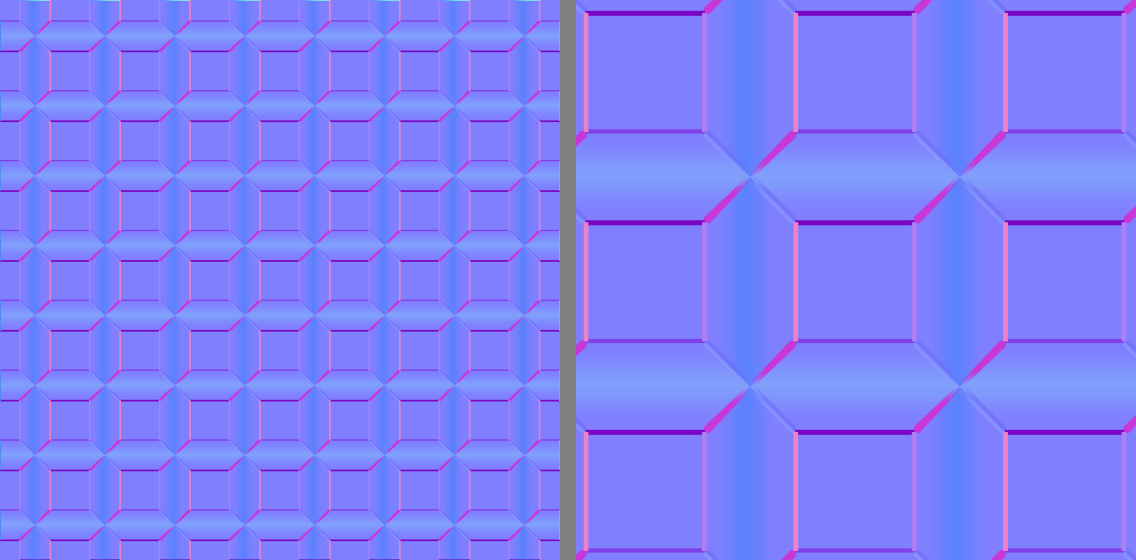
Left, the full canvas; right, a detail of the centre.
This texture map is drawn by a WebGL 1 fragment shader. Its source:

```glsl
precision highp float;

uniform vec2 u_resolution;

// Antialiased band around distance d = 0
float stroke(float d, float halfWidth, float px) {
  return 1.0 - smoothstep(halfWidth - 0.5 * px, halfWidth + 0.5 * px, abs(d));
}

// Soft sloping groove along both axes, mitred at the crossing
vec3 grooveColor(vec2 c, float px) {
  vec3 flatNormal = vec3(0.502, 0.502, 1.0);
  vec3 across = mix(vec3(0.5, 0.63, 0.985), flatNormal,
                    smoothstep(-0.02, 0.18, abs(c.y - 0.008)));
  vec3 upright = mix(vec3(0.355, 0.505, 0.99), flatNormal,
                     smoothstep(-0.02, 0.155, abs(c.x + 0.02)));
  return mix(upright, across, smoothstep(-px, px, abs(c.x) - abs(c.y)));
}

// Diagonal creases running from the crossing to the panel corners
vec3 addMitres(vec3 color, vec2 c, float halfGroove, float px) {
  float reach = max(abs(c.x), abs(c.y));
  float inside = 1.0 - smoothstep(halfGroove, halfGroove + px, reach);
  float fade = inside * smoothstep(0.0, 0.09, reach);
  float rising = step(0.0, c.x * c.y);

  float riseDist = (c.x - c.y) * 0.7071;
  float crease = stroke(riseDist, 0.011 + 0.04 * reach, 1.4 * px);
  color = mix(color, vec3(0.78, 0.22, 0.84), crease * fade * rising);

  float fallDist = (c.x + c.y) * 0.7071;
  float shade = stroke(fallDist - 0.01, 0.01, px);
  float shine = stroke(fallDist + 0.01, 0.008, px);
  color = mix(color, vec3(0.43, 0.42, 0.97), shade * fade * (1.0 - rising) * 0.6);
  return mix(color, vec3(0.52, 0.6, 1.0), shine * fade * (1.0 - rising) * 0.7);
}

// Four differently lit edges around each flat panel
vec3 addPanelEdges(vec3 color, vec2 c, float halfGroove, float px) {
  vec2 a = abs(c);
  vec2 along = smoothstep(halfGroove - px, halfGroove, a);
  float lower = step(c.y, 0.0);
  float right = step(0.0, c.x);

  vec3 levelTint = mix(vec3(0.5, 0.25, 0.91), vec3(0.48, 0.02, 0.76), lower);
  float level = stroke(a.y - halfGroove, mix(0.01, 0.012, lower), 1.3 * px);
  color = mix(color, levelTint, level * along.x);

  vec3 plumbTint = mix(vec3(0.69, 0.49, 0.95), vec3(0.95, 0.5, 0.78), right);
  float plumb = stroke(a.x - halfGroove, 0.011, 1.3 * px);
  return mix(color, plumbTint, plumb * along.y);
}

// Thin seams where the grooves run off the canvas
vec3 addBorderSeams(vec3 color, vec2 p, vec2 c, float halfGroove) {
  vec2 groove = 1.0 - step(vec2(halfGroove), abs(c));
  float sweep = smoothstep(-halfGroove, 0.1, c.x);
  vec3 topTint = mix(vec3(0.36, 0.56, 0.98), vec3(0.5, 0.88, 0.88), sweep);
  color = mix(color, topTint, groove.x * step(0.9975, p.y));
  color = mix(color, vec3(0.38, 0.25, 0.85), groove.x * step(p.y, 0.0015));
  color = mix(color, vec3(0.32, 0.54, 0.95), groove.y * step(p.x, 0.0015));
  return mix(color, vec3(0.78, 0.52, 0.9), groove.y * step(0.9983, p.x));
}

void main() {
  vec2 p = gl_FragCoord.xy / u_resolution;
  vec2 c = fract(p * vec2(8.01, 8.018)) - 0.5;
  float px = 8.0 / min(u_resolution.x, u_resolution.y);
  float halfGroove = 0.218;

  vec3 color = grooveColor(c, px);
  color = addMitres(color, c, halfGroove, px);
  color = addPanelEdges(color, c, halfGroove, px);
  color = addBorderSeams(color, p, c, halfGroove);
  gl_FragColor = vec4(color, 1.0);
}
```
